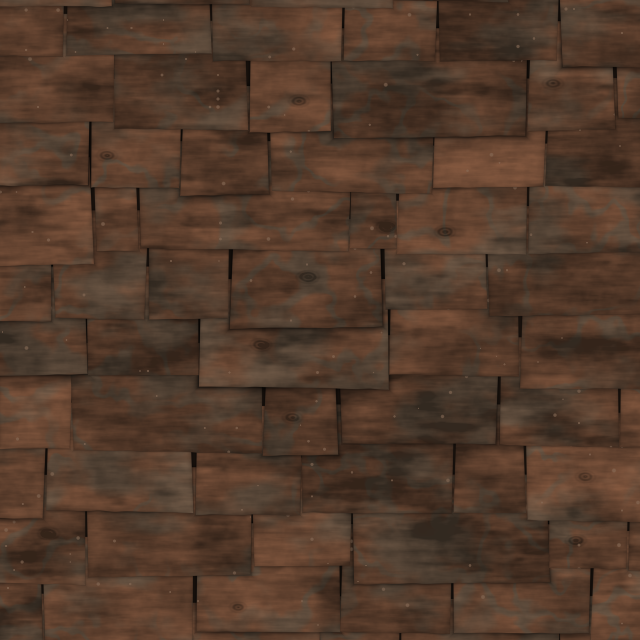
Write a WebGL 2 fragment shader that draws this texture.

```glsl
#version 300 es
precision highp float;

uniform vec2 u_resolution;
out vec4 outColor;

const float ROWS = 10.0;
const float COLUMNS = 5.0;
const float BOARD_LENGTH = 0.17;    // includes the part hidden by the row above
const float WIDTH_JITTER = 0.72;    // in columns
const float DROP_JITTER = 0.034;
const float SIDE_TILT = 0.09;
const float BOTTOM_TILT = 0.05;
const float GAP = 0.0035;
const float VEIN_STRENGTH = 0.72;
const vec3 UNDERLAY = vec3(0.10, 0.07, 0.05);
const vec3 RUST_DARK = vec3(0.205, 0.140, 0.100);
const vec3 RUST_LIGHT = vec3(0.510, 0.342, 0.245);
const vec3 GREY_DARK = vec3(0.195, 0.170, 0.138);
const vec3 GREY_LIGHT = vec3(0.425, 0.365, 0.300);
const vec3 SPECK = vec3(0.53, 0.42, 0.34);

float hash(vec2 p) {
  vec3 q = fract(p.xyx * vec3(0.1031, 0.1030, 0.0973));
  q += dot(q, q.yzx + 33.33);
  return fract((q.x + q.y) * q.z);
}

float noise(vec2 p) {
  vec2 i = floor(p), f = fract(p);
  f = f * f * (3.0 - 2.0 * f);
  return mix(mix(hash(i), hash(i + vec2(1, 0)), f.x),
             mix(hash(i + vec2(0, 1)), hash(i + vec2(1, 1)), f.x), f.y);
}

float fbm(vec2 p) {
  float sum = 0.0, amplitude = 0.53;
  for (int i = 0; i < 4; i++) {
    sum += amplitude * noise(p);
    p = mat2(2.03, 0.12, -0.12, 2.03) * p + 17.3;
    amplitude *= 0.5;
  }
  return sum;
}

// Weathered board surface; local is measured from the board's lower middle.
vec3 wood(vec2 p, vec2 local, vec2 id) {
  float age = hash(id + 51.7);
  vec2 q = p + 40.0 * vec2(hash(id + 3.1), hash(id + 8.9));
  float blotch = fbm(q * vec2(11.0, 17.0));
  float grain = fbm(q * vec2(13.0, 105.0));
  float fibre = noise(q * vec2(55.0, 290.0));
  float tone = 0.49 + 0.34 * (age - 0.5) + 0.85 * (blotch - 0.5)
             + 0.55 * (grain - 0.5) + 0.10 * (fibre - 0.5);
  tone += 0.25 * (fbm(q * 75.0) - 0.5);

  // Dark, lengthwise smudges
  tone -= 0.32 * smoothstep(0.60, 0.80, fbm(q * vec2(9.0, 24.0) + 61.0));

  // Knot with faint rings on a few boards
  vec2 knotCentre = vec2(0.12 * (hash(id + 12.3) - 0.5), 0.03 + 0.05 * hash(id + 14.1));
  float knotRadius = length((local - knotCentre) / vec2(0.017, 0.010)) + 0.7 * (blotch - 0.5);
  float knot = step(0.80, hash(id + 27.0)) * (1.0 - smoothstep(0.3, 1.25, knotRadius));
  tone -= knot * (0.36 + 0.14 * sin(knotRadius * 14.0));
  tone = clamp(tone, 0.0, 1.0);

  // Grey-green veins and stains
  float field = noise(q * vec2(15.0, 17.0) + 2.6 * fbm(q * 11.0 + 5.0));
  float vein = 1.0 - smoothstep(0.03, 0.13, abs(field - 0.5));
  vein *= smoothstep(0.30, 0.55, fbm(q * 8.0 + 91.0));
  float stain = smoothstep(0.52, 0.74, fbm(q * vec2(8.0, 14.0) + 33.0));
  float grey = VEIN_STRENGTH * max(vein, stain);
  vec3 color = mix(mix(RUST_DARK, RUST_LIGHT, tone), mix(GREY_DARK, GREY_LIGHT, tone), grey);

  // Scattered pale chips
  vec2 cell = floor(q * 80.0), chip = fract(q * 80.0) - 0.5;
  float size = 0.12 + 0.22 * hash(cell + 7.0);
  float speck = step(0.975, hash(cell)) * (1.0 - smoothstep(0.4 * size, size, length(chip)));
  return mix(color, SPECK, 0.6 * speck);
}

float columnEdge(float column, float row) {
  float jitter = WIDTH_JITTER * (hash(vec2(column, row) + 71.0) - 0.5);
  return (column + jitter + hash(vec2(row, 19.0))) / COLUMNS;
}

void main() {
  vec2 p = gl_FragCoord.xy / u_resolution.y;
  float pixel = 1.0 / u_resolution.y;
  float baseRow = floor(p.y * ROWS);
  vec3 color = UNDERLAY;

  // Upper rows overlap the rows below
  for (float r = -2.0; r <= 1.0; r++) {
    float row = baseRow + r + 20.0;
    float column = floor(p.x * COLUMNS - hash(vec2(row, 19.0)));
    vec4 layer = vec4(0.0);
    float shade = 1.0;
    for (float c = -1.0; c <= 1.0; c++) {
      vec2 id = vec2(column + c + 20.0, row);
      float left = columnEdge(column + c, row), right = columnEdge(column + c + 1.0, row);
      float bottom = (baseRow + r) / ROWS + DROP_JITTER * (hash(id + 5.0) - 0.5);
      vec2 local = p - vec2(0.5 * (left + right), bottom);
      left += GAP * hash(id + 31.0) + SIDE_TILT * (hash(id + 36.0) - 0.5) * (local.y - 0.05);
      right -= GAP * hash(id + 41.0) + SIDE_TILT * (hash(id + 46.0) - 0.5) * (local.y - 0.05);
      float wobble = 0.0016 * (noise(vec2(p.x * 45.0, row * 7.0)) - 0.5);
      float below = wobble + BOTTOM_TILT * (hash(id + 55.0) - 0.5) * local.x - local.y;
      float side = max(left - p.x, p.x - right);
      float d = max(max(side, below), local.y - BOARD_LENGTH);

      // Contact shadow, deeper under lifted boards
      float lift = pow(hash(id + 65.0), 3.0);
      float depth = mix(0.35, 0.88, lift) * (0.55 + 0.45 * noise(vec2(p.x * 22.0, row)));
      shade = min(shade, 1.0 - depth * exp(-max(d, 0.0) / mix(0.0018, 0.0055, lift)));

      float cover = 1.0 - smoothstep(-0.7 * pixel, 0.7 * pixel, d);
      if (cover > 0.0) {
        vec3 board = wood(p, local, id) * (1.0 - 0.16 * exp(min(d, 0.0) / 0.003));
        layer = mix(layer, vec4(board, 1.0), cover);
      }
    }
    color = color * shade * (1.0 - layer.a) + layer.rgb;
  }
  outColor = vec4(color, 1.0);
}
```
